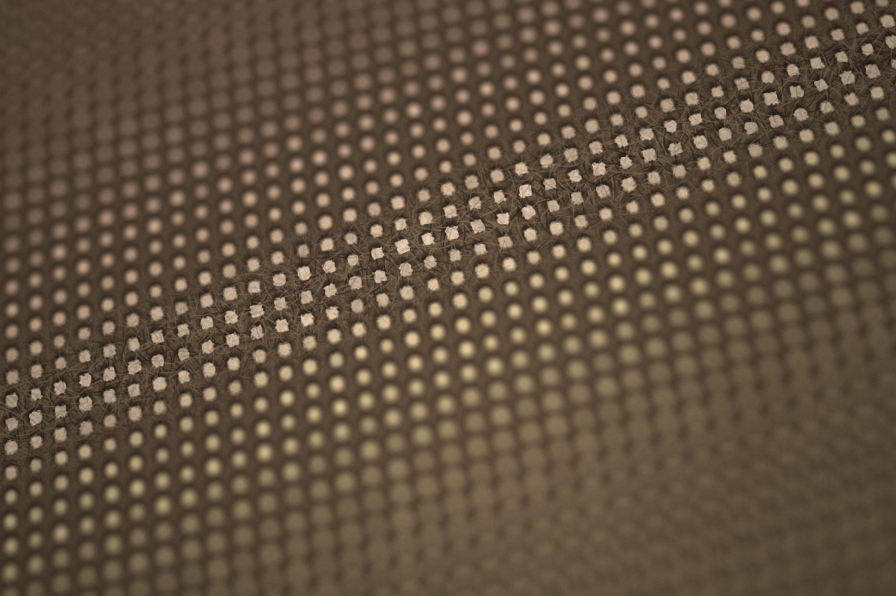
A WebGL 1 fragment shader for this texture:

```glsl
precision highp float;
uniform vec2 u_resolution;

#define STEP_ROW vec2(0.0418, 0.0115)
#define STEP_COLUMN vec2(0.0043, -0.0377)
#define FOCUS_POINT vec2(0.008, 0.109)
#define FOCUS_NORMAL vec2(0.387, -0.922)
#define HOLE_RADIUS 0.0102
#define BLUR_RATE 0.043
#define FIBRE_CELL 0.03
#define FIBRE_WIDTH 0.0007
#define FABRIC vec3(0.32, 0.26, 0.20)
#define SHADE vec3(0.12, 0.085, 0.065)
#define HOLE_LIGHT vec3(0.77, 0.68, 0.59)

float hash(vec2 p) {
  return fract(sin(dot(p, vec2(127.1, 311.7))) * 4375.85);
}

vec2 hash2(vec2 p) {
  return vec2(hash(p), hash(p + 37.3));
}

float noise(vec2 p) {
  vec2 i = floor(p), f = fract(p);
  f = f * f * (3.0 - 2.0 * f);
  return mix(mix(hash(i), hash(i + vec2(1, 0)), f.x),
             mix(hash(i + vec2(0, 1)), hash(i + 1.0), f.x), f.y);
}

// Coverage of a disc spread by a round lens aperture
float blurredDisc(float dist, float radius, float blur) {
  float strength = min(1.0, radius * radius / (blur * blur));
  return strength * (1.0 - smoothstep(abs(blur - radius), blur + radius, dist));
}

// Square-shouldered distance that becomes round out of focus
float holeDistance(vec2 v, float sharpness) {
  vec2 axis = normalize(STEP_ROW);
  vec2 w = vec2(dot(v, axis), dot(v, vec2(-axis.y, axis.x)));
  vec2 s = w * w;
  return mix(length(w), sqrt(sqrt(dot(s, s))), sharpness);
}

// x: pale fibres, y: dark fibres
vec2 fibres(vec2 p, float pixel) {
  vec2 cover = vec2(0.0);
  vec2 home = floor(p / FIBRE_CELL);
  for (int y = -1; y <= 1; y++)
  for (int x = -1; x <= 1; x++)
  for (int n = 0; n < 5; n++) {
    vec2 cell = home + vec2(x, y);
    vec2 seed = cell + float(n) * 17.7;
    vec2 v = p - (cell + hash2(seed)) * FIBRE_CELL;
    float angle = 6.2832 * hash(seed + 5.1);
    float c = cos(angle), s = sin(angle);
    v = vec2(c * v.x + s * v.y, c * v.y - s * v.x);
    v.y += (hash(seed + 9.4) - 0.5) * 30.0 * v.x * v.x;
    float reach = mix(0.009, 0.022, hash(seed + 2.6));
    float d = length(vec2(max(abs(v.x) - reach, 0.0), v.y));
    float line = 1.0 - smoothstep(0.0, FIBRE_WIDTH + pixel, d);
    float pale = step(0.45, hash(seed + 13.8));
    cover = max(cover, line * vec2(pale, 1.0 - pale));
  }
  return cover;
}

void main() {
  float pixel = 1.0 / u_resolution.y;
  vec2 p = (gl_FragCoord.xy - 0.5 * u_resolution) * pixel;
  vec2 fromFocus = p - FOCUS_POINT;
  float depth = dot(fromFocus, FOCUS_NORMAL);
  float sharpness = exp(-depth * depth / 0.008);
  float blur = 0.0012 + 0.5 * pixel + BLUR_RATE * max(abs(depth) - 0.025, 0.0);

  // Slanted lattice with slight perspective
  vec2 q = fromFocus / (1.0 + 0.17 * depth);
  float det = STEP_ROW.x * STEP_COLUMN.y - STEP_ROW.y * STEP_COLUMN.x;
  vec2 grid = vec2(q.x * STEP_COLUMN.y - q.y * STEP_COLUMN.x,
                   STEP_ROW.x * q.y - STEP_ROW.y * q.x) / det;
  vec2 nearest = floor(grid + 0.5);
  float ragged = (noise(p * 260.0) - 0.5) * 0.004 * sharpness;

  // Lit holes and their dark upper rims
  float light = 0.0, shade = 0.0;
  for (int y = -2; y <= 2; y++)
  for (int x = -2; x <= 2; x++) {
    vec2 id = nearest + vec2(x, y);
    vec2 jitter = (hash2(id) - 0.5) * 0.0025;
    vec2 v = q - id.x * STEP_ROW - id.y * STEP_COLUMN - jitter;
    float radius = HOLE_RADIUS * mix(0.9, 1.08, hash(id + 3.7));
    float dist = holeDistance(v, sharpness) + ragged;
    light += blurredDisc(dist, radius, blur) * mix(0.84, 1.0, hash(id + 8.2));
    float rim = length(v - vec2(-0.0015, 0.004));
    shade += blurredDisc(rim, radius * 1.4, blur + 0.003);
  }
  light = clamp(light, 0.0, 1.0);
  shade = clamp(shade, 0.0, 1.0);

  // Woven ground, visible texture only near the focal band
  float weave = noise(p * 180.0) + noise(p * 390.0) - 1.0;
  vec3 color = FABRIC * (1.0 + 0.35 * weave * sharpness);
  color = mix(color, SHADE, 0.7 * shade);

  // Rose tint above the band, olive below
  float side = smoothstep(-0.3, 0.3, depth);
  vec3 tint = mix(vec3(1.0, 0.94, 0.92), vec3(0.98, 1.0, 0.86), side);
  vec3 holeColor = HOLE_LIGHT * mix(tint, vec3(1.0), sharpness);
  holeColor *= 1.0 + 0.14 * weave * sharpness;
  color = mix(color, holeColor, light);

  // Loose fibres over ground and hole edges
  vec2 hair = fibres(p, pixel) * sharpness * (1.0 - 0.75 * light);
  color = mix(color, SHADE, 0.55 * hair.y);
  color = mix(color, vec3(0.49, 0.43, 0.34), 0.5 * hair.x);

  // Soft glow, vignette and fine grain
  vec2 glow = p - vec2(0.08, -0.22);
  color *= 1.08 + 0.16 * exp(-dot(glow, glow) * 9.0) - 0.3 * dot(p, p);
  color += (noise(p * 340.0 + 50.0) - 0.5) * 0.018;
  gl_FragColor = vec4(clamp(color, 0.0, 1.0), 1.0);
}
```
